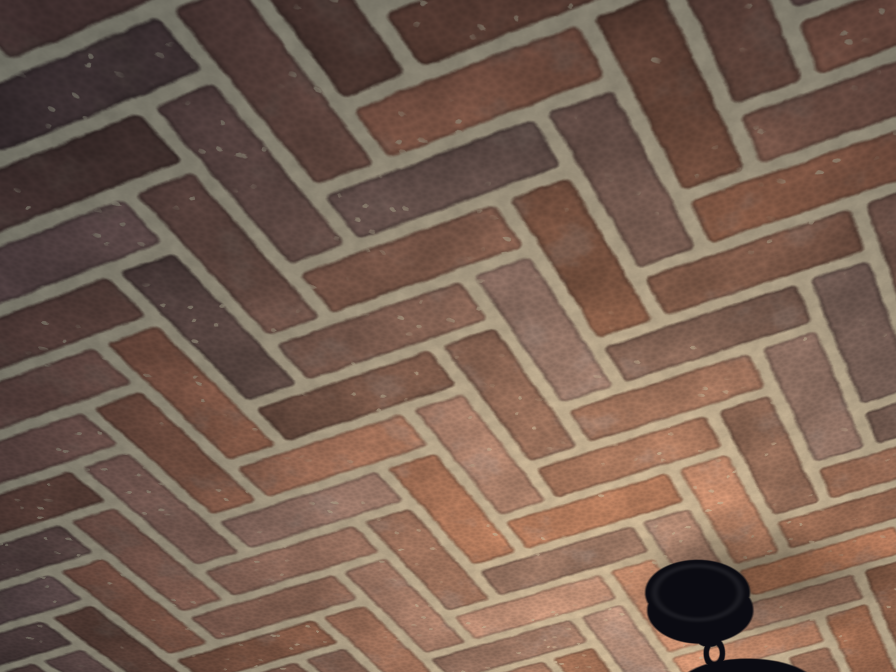
This texture is drawn by a Shadertoy shader. Its source:

```glsl
// Herringbone brick ceiling in perspective, lit from below, with a dark lamp mount.

float hash(vec2 p) {
    p = fract(p * vec2(0.1031, 0.1137));
    p += dot(p, p.yx + 33.33);
    return fract((p.x + p.y) * p.x * 17.0);
}

// Distance to the nearest jittered cell point
float cellular(vec2 p) {
    vec2 cell = floor(p);
    float nearest = 2.0;
    for (int y = -1; y <= 1; y++)
    for (int x = -1; x <= 1; x++) {
        vec2 c = cell + vec2(x, y);
        vec2 point = c + vec2(hash(c), hash(c + 47.0));
        nearest = min(nearest, length(p - point));
    }
    return nearest;
}

// Layered, rotated sines, about -1 to 1
float waves(vec2 p) {
    float sum = 0.0, amp = 0.5;
    for (int i = 0; i < 5; i++) {
        sum += amp * sin(p.x + 1.3 * sin(p.y * 0.8)) * cos(p.y + sin(p.x * 0.7));
        p = mat2(1.5, 1.1, -1.1, 1.5) * p + 2.7;
        amp *= 0.6;
    }
    return sum;
}

float roundedBox(vec2 p, vec2 halfSize, float radius) {
    vec2 d = abs(p) - halfSize + radius;
    return length(max(d, 0.0)) + min(max(d.x, d.y), 0.0) - radius;
}

float ellipse(vec2 p, vec2 radii) {
    return (length(p / radii) - 1.0) * min(radii.x, radii.y);
}

// Screen position to ceiling plane, in brick widths
vec2 ceilingPlane(vec2 q) {
    q.x += 0.054 * q.x * q.x * q.y;
    mat3 view = mat3(0.0998, -0.0439, -0.015,
                     0.0859, 0.0933, 0.0367,
                     0.469, 0.288, 1.0);
    vec3 h = inverse(view) * vec3(q, 1.0);
    return h.xy / h.z;
}

void mainImage(out vec4 fragColor, in vec2 fragCoord) {
    // Height is 1, y runs downwards
    vec2 q = vec2(fragCoord.x, iResolution.y - fragCoord.y) / iResolution.y;
    q.x *= 1.3333 * iResolution.y / iResolution.x;
    float pixel = 1.0 / iResolution.y;
    vec2 uv = ceilingPlane(q);
    float aa = 0.02 + 0.6 * length(fwidth(uv));

    // Herringbone of 3:1 bricks: three cells lie along, three across
    vec2 cell = floor(uv);
    float phase = mod(cell.x + cell.y, 6.0);
    bool along = phase < 3.0;
    vec2 start = along ? cell - vec2(phase, 0) : cell - vec2(0, phase - 3.0);
    vec2 size = along ? vec2(3, 1) : vec2(1, 3);
    vec2 local = uv - start - 0.5 * size;
    vec2 id = start + (along ? 60.0 : 90.0);
    float tone = hash(id), hue = hash(id + 13.0);
    vec2 grain = uv + 20.0 * vec2(tone, hue);

    // Worn brick outline
    float wobble = 0.022 * waves(grain * 5.0) + 0.012 * waves(grain * 14.0);
    float edge = roundedBox(local, 0.5 * size - 0.10, 0.09) + wobble;
    float brickMask = smoothstep(aa, -aa, edge);

    // Warm pool of light near the lamp
    vec2 toLight = q - vec2(0.95, 0.85);
    float glow = exp(-2.0 * dot(toLight, toLight));

    // Brick face: tone per brick, pale smears, pits and mortar flecks
    float cloud = waves(grain * 1.7);
    vec3 brick = mix(vec3(0.22, 0.165, 0.17), vec3(0.70, 0.52, 0.42), glow);
    brick *= 0.84 + 0.30 * tone + 0.16 * cloud;
    brick *= mix(vec3(0.94, 1.02, 1.10), vec3(1.07, 0.97, 0.88), hue);
    float smear = smoothstep(0.15, 0.8, waves(grain * 2.3 + 9.0));
    brick = mix(brick, vec3(0.62, 0.54, 0.50) * (0.4 + 0.7 * glow), 0.35 * smear);
    brick *= 0.93 + 0.14 * cellular(grain * 11.0);
    brick *= 1.0 - 0.22 * smoothstep(-0.09, 0.0, edge);

    vec3 mortar = mix(vec3(0.43, 0.43, 0.39), vec3(0.82, 0.73, 0.60), glow);
    mortar *= 0.97 + 0.07 * waves(uv * 9.0);
    float fleck = cellular(grain * 2.6 + 0.12 * waves(grain * 9.0));
    float fleckMask = smoothstep(0.13, 0.06, fleck) * smoothstep(0.0, 0.5, cloud);
    brick = mix(brick, mortar, 0.7 * fleckMask);
    vec3 color = mix(mortar, brick, brickMask);

    // Lamp: soft shadow, round mount, chain link, top of the shade
    color *= 1.0 - 0.35 * smoothstep(0.06, -0.05, ellipse(q - vec2(1.13, 0.86), vec2(0.13, 0.06)));
    float rim = ellipse(q - vec2(1.038, 0.882), vec2(0.078, 0.049));
    float mount = min(rim, ellipse(q - vec2(1.042, 0.908), vec2(0.079, 0.050)));
    mount = min(mount, ellipse(q - vec2(1.055, 0.945), vec2(0.022, 0.018)));
    float link = abs(ellipse(q - vec2(1.063, 0.972), vec2(0.012, 0.018))) - 0.004;
    float shade = ellipse(q - vec2(1.112, 1.025), vec2(0.105, 0.045));
    float lamp = min(min(mount, link), shade);
    vec3 metal = vec3(0.045, 0.045, 0.07);
    metal += 0.06 * smoothstep(0.006, 0.0, abs(rim + 0.009));
    color = mix(color, metal, smoothstep(pixel, -pixel, lamp));

    fragColor = vec4(clamp(color, 0.0, 1.0), 1.0);
}
```
